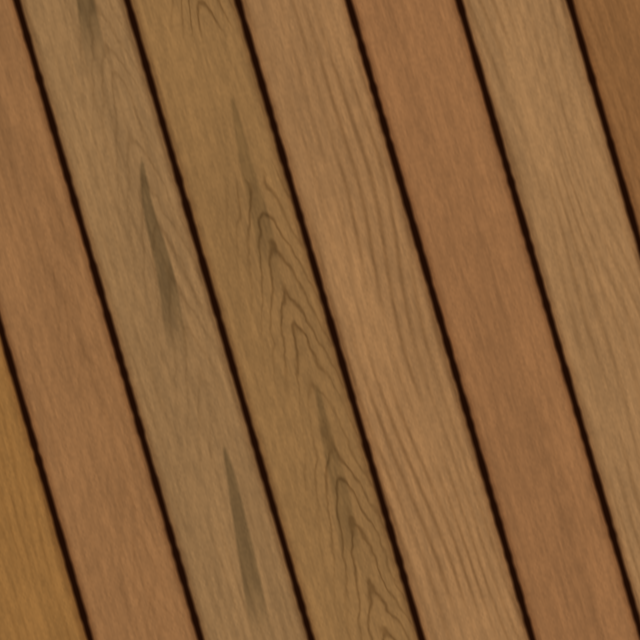
Give the GLSL for this texture, as a WebGL 2 fragment shader.

```glsl
#version 300 es
precision highp float;
// Slanted wooden deck boards with grain, pointed figure and dark grooves.
uniform vec2 u_resolution;
out vec4 outColor;

const float SLANT = 0.288;         // sideways lean per unit of height
const float PITCH = 0.1727;        // horizontal spacing of the grooves
const float FIRST_GROOVE = 0.1413; // groove position on the bottom edge
const float GROOVE_CORE = 0.0022;
const float GROOVE_EDGE = 0.0078;
const float SHADE_REACH = 0.019;
const float SPIKE_SPACING = 0.466;
const float SPIKE_LENGTH = 0.34;
const float TAU = 6.2831853;
const vec3 GROOVE_COLOR = vec3(0.115, 0.045, 0.010);
const vec3 SHADE_TINT = vec3(0.80, 0.74, 0.68);
const vec3 LINE_TINT = vec3(0.80, 0.77, 0.72);
const vec3 SPIKE_TINT = vec3(0.77, 0.78, 0.76);

// Base colour of each board, left to right
const vec3 TONE[8] = vec3[8](
  vec3(0.58, 0.41, 0.22), vec3(0.58, 0.41, 0.255),
  vec3(0.575, 0.435, 0.28), vec3(0.56, 0.415, 0.25),
  vec3(0.605, 0.445, 0.285), vec3(0.575, 0.40, 0.25),
  vec3(0.61, 0.455, 0.295), vec3(0.545, 0.375, 0.22));
// Strength of stripes, arches and spikes on each board
const vec3 FIGURE[8] = vec3[8](
  vec3(0.5, 0.0, 0.0), vec3(0.3, 0.2, 0.0),
  vec3(0.4, 0.4, 1.0), vec3(0.15, 1.0, 0.6),
  vec3(1.0, 0.0, 0.0), vec3(0.15, 0.0, 0.0),
  vec3(0.75, 0.0, 0.0), vec3(0.4, 0.1, 0.0));

float hash(vec2 p) {
  return fract(sin(dot(p, vec2(127.1, 311.7))) * 43758.5453);
}

float noise(vec2 p) {
  vec2 i = floor(p), f = fract(p);
  f = f * f * (3.0 - 2.0 * f);
  return mix(mix(hash(i), hash(i + vec2(1, 0)), f.x),
             mix(hash(i + vec2(0, 1)), hash(i + vec2(1, 1)), f.x), f.y);
}

float fbm(vec2 p) {
  float sum = 0.0, gain = 0.5;
  for (int i = 0; i < 4; i++) {
    sum += gain * noise(p);
    p = p * 2.03 + 17.3;
    gain *= 0.5;
  }
  return sum;
}

// Thin dark line once per unit of phase
float ringLine(float phase, float sharpness) {
  return pow(0.5 + 0.5 * sin(TAU * phase), sharpness);
}

// Wavy growth lines running along the board
float stripes(vec2 p, vec2 seed) {
  float bend = 2.6 * noise(vec2(p.x * 2.0, p.y * 3.0) + seed);
  float fade = smoothstep(0.15, 0.75, fbm(vec2(p.x * 5.0, p.y * 6.0) + seed));
  return ringLine(p.x * 9.0 + p.y * 2.0 + bend, 2.5) * fade;
}

// Nested pointed arches
float arches(vec2 p, vec2 seed) {
  float side = p.x - 0.68;
  float rise = p.y + 0.75 * sqrt(side * side + 0.002);
  float wobble = 1.5 * fbm(vec2(p.x * 4.0, p.y * 14.0) + seed);
  float patchy = smoothstep(0.35, 0.6, noise(vec2(p.x, p.y * 4.0) + seed));
  return ringLine(rise * 13.0 + wobble, 5.0) * exp(-14.0 * side * side) * patchy;
}

// Long dark tapers with the tip upward
float spikes(vec2 p, vec2 seed, float tipHeight) {
  float fall = SPIKE_SPACING * fract((tipHeight - p.y) / SPIKE_SPACING);
  float axis = 0.71 - 0.45 * fall + 0.05 * (noise(vec2(p.y * 9.0, 2.0) + seed) - 0.5);
  float halfWidth = 0.115 * sqrt(fall / SPIKE_LENGTH);
  float body = 1.0 - smoothstep(halfWidth - 0.025, halfWidth + 0.01, abs(p.x - axis));
  return body * smoothstep(0.0, 0.02, fall)
    * (1.0 - smoothstep(0.6, 1.0, fall / SPIKE_LENGTH));
}

void main() {
  vec2 uv = gl_FragCoord.xy / u_resolution;
  float pixel = 1.0 / u_resolution.y;

  // Board space: x across one board, y along the grain
  float across = (uv.x + SLANT * uv.y - FIRST_GROOVE) / PITCH;
  float along = (uv.y - SLANT * uv.x) / sqrt(1.0 + SLANT * SLANT);
  float board = floor(across);
  vec2 p = vec2(across - board, along);
  vec2 seed = vec2(board * 13.7 + 40.0, board * 7.1 + 60.0);
  int index = clamp(int(board) + 1, 0, 7);
  vec3 figure = FIGURE[index];

  // Broad tone and fine fibres
  vec3 color = TONE[index];
  color *= 1.0 + 0.13 * (fbm(vec2(p.x * 4.0, p.y * 2.5) + seed) - 0.47);
  color *= 1.0 + 0.11 * (fbm(vec2(p.x * 16.0, p.y * 7.0) + seed) - 0.47);
  color *= 1.0 + 0.09 * (noise(vec2(p.x * 42.0, p.y * 45.0) + seed) - 0.5);
  color *= 1.0 + 0.06 * (noise(vec2(p.x * 60.0, p.y * 190.0) + seed) - 0.5);

  // Growth figure
  color *= mix(vec3(1), LINE_TINT, 0.75 * figure.x * stripes(p, seed));
  color *= mix(vec3(1), LINE_TINT, figure.y * arches(p, seed));
  color *= mix(vec3(1), SPIKE_TINT, figure.z * spikes(p, seed, 0.615 + 0.054 * board));

  // Soft shade and slightly rough groove between boards
  float gap = abs(fract(across + 0.5) - 0.5) * PITCH;
  gap += 0.0016 * (noise(vec2(along * 75.0, floor(across + 0.5) * 5.0)) - 0.5);
  color *= mix(SHADE_TINT, vec3(1), smoothstep(GROOVE_CORE, SHADE_REACH, gap));
  float groove = 1.0 - smoothstep(GROOVE_CORE - 0.5 * pixel, GROOVE_EDGE + 0.5 * pixel, gap);
  outColor = vec4(mix(color, GROOVE_COLOR, groove), 1.0);
}
```
